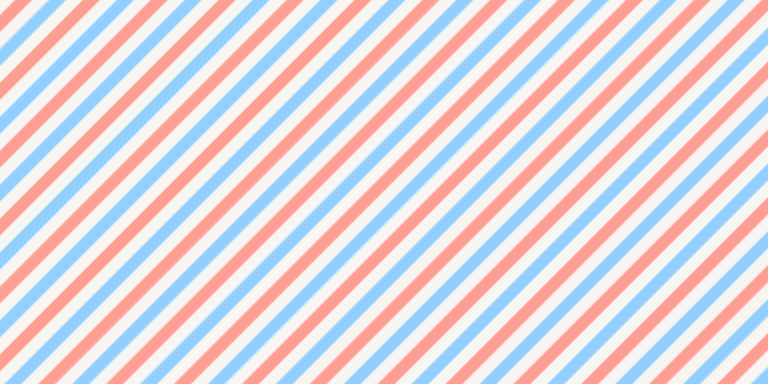
This pattern is drawn by a WebGL 2 fragment shader. Its source:

```glsl
#version 300 es
precision highp float;
// Diagonal airmail stripes: blue and coral bands alternating on warm white.

uniform vec2 u_resolution;
out vec4 fragColor;

// Lengths are in canvas heights
const float PERIOD       = 0.125;    // blue, white, coral, white
const float STRIPE_WIDTH = 0.03125;  // a quarter of the period
const float EDGE_SOFT    = 0.0062;   // full width of the edge blend

const vec3 PAPER = vec3(0.973, 0.965, 0.953);
const vec3 BLUE  = vec3(0.576, 0.812, 0.996);
const vec3 CORAL = vec3(0.996, 0.616, 0.569);

// Coverage of a repeating band centred at the given distance
float band(float along, float center, float soft) {
    float offset = (fract((along - center) / PERIOD + 0.5) - 0.5) * PERIOD;
    float edge = abs(offset) - 0.5 * STRIPE_WIDTH;
    return clamp(0.5 - edge / soft, 0.0, 1.0);
}

void main() {
    vec2 p = gl_FragCoord.xy / u_resolution.y;
    float aspect = u_resolution.x / u_resolution.y;

    // Distance across the stripes, from the lower right corner to the upper left
    float along = dot(p - vec2(aspect, 0.0), normalize(vec2(-1.0, 1.0)));
    float soft = max(EDGE_SOFT, 1.2 / u_resolution.y);

    // Lay the two colours on the paper
    vec3 color = PAPER;
    color = mix(color, BLUE, band(along, 0.5 * STRIPE_WIDTH, soft));
    color = mix(color, CORAL, band(along, 2.5 * STRIPE_WIDTH, soft));
    fragColor = vec4(color, 1.0);
}
```
